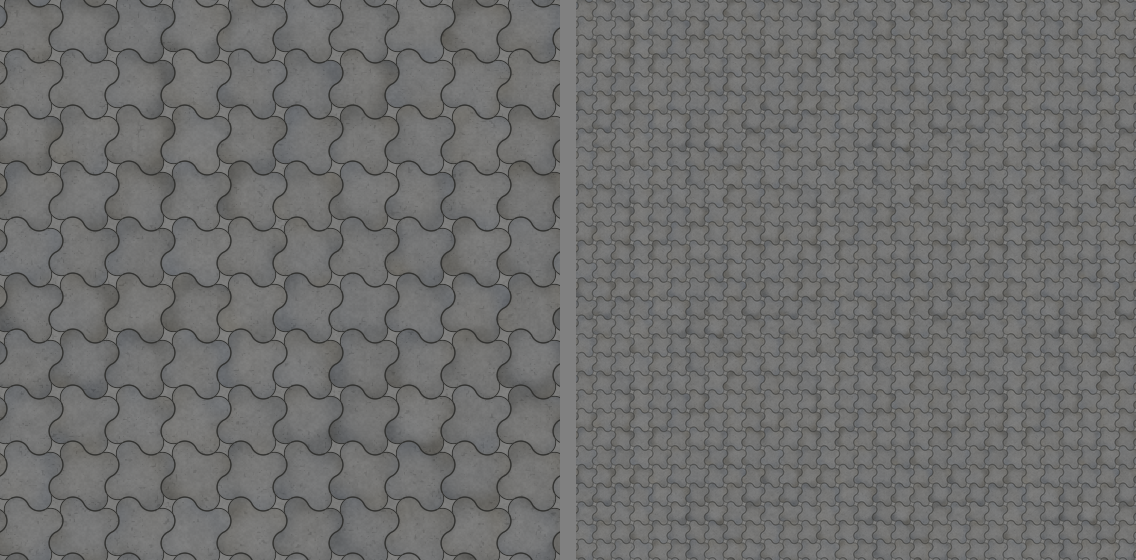
Left, the tile; right, the same tile 3 across and 3 down.
A WebGL 2 fragment shader for this texture:

```glsl
#version 300 es
precision highp float;
// Grey concrete paving of interlocking four-lobed stones with small star fillers.
// Touching circles sit on a tilted square lattice; every stone joins five circles
// and the four gaps around its middle one, and each fifth gap is left as a star.

uniform vec2 u_resolution;
out vec4 outColor;

const float REPEATS = 10.0;          // stones across and down
const float SPACING = 0.4472136;     // circle spacing in stones, sqrt(1/5)
const float JOINT_HALF = 0.0125;     // half width of a joint between stones
const float STAR_JOINT_HALF = 0.008; // half width of the joint round a star
const vec3 STONE = vec3(0.468, 0.468, 0.466);
const vec3 STAR = vec3(0.485, 0.485, 0.48);
const vec3 JOINT = vec3(0.19, 0.19, 0.182);
const vec3 COOL_TINT = vec3(-0.010, -0.001, 0.012);
const vec3 WARM_TINT = vec3(0.008, 0.002, -0.012);
const float STONE_VARIATION = 0.018;
const float RIM_SHADE = 0.085;
const float CLOUD = 0.035;
const float GRAIN = 0.05;
const float PORE = 0.05;

float hash(vec2 p) {
  return fract(sin(dot(p, vec2(127.1, 311.7))) * 43758.5453);
}

// Value noise that wraps after "period" cells.
float noise(vec2 p, float period) {
  vec2 i = floor(p), f = fract(p);
  f = f * f * (3.0 - 2.0 * f);
  vec2 a = mod(i, period), b = mod(i + 1.0, period);
  return mix(mix(hash(a), hash(vec2(b.x, a.y)), f.x),
             mix(hash(vec2(a.x, b.y)), hash(b), f.x), f.y);
}

// Wrapping noise with a whole number of cells over the canvas.
float canvasNoise(vec2 uv, float cells) {
  return noise(uv * cells, cells);
}

// Between stone units and the tilted lattice of circles.
vec2 toLattice(vec2 p) { return vec2(2.0 * p.x + p.y, 2.0 * p.y - p.x); }
vec2 toPlane(vec2 q) { return vec2(2.0 * q.x - q.y, q.x + 2.0 * q.y) / 5.0; }
vec2 nearestStone(vec2 p) { return floor(p + 0.5); }

void main() {
  vec2 uv = gl_FragCoord.xy / u_resolution;
  vec2 p = uv * REPEATS - 0.5;       // stone centres on whole numbers
  float pixel = REPEATS / min(u_resolution.x, u_resolution.y);

  // The gap in this lattice square, and the stone it belongs to.
  vec2 q = toLattice(p);
  vec2 corner = floor(q);
  vec2 gap = toPlane(corner + 0.5);
  vec2 stone = nearestStone(gap);
  bool starGap = length(gap - stone) > 0.5;
  vec2 gapStone = stone;
  float inStar = starGap ? 1.0 : 0.0;

  // The four circles round the gap: find the owner and the nearest joint.
  float edge = 1.0;
  for (int k = 0; k < 4; k++) {
    vec2 circle = corner + vec2(k & 1, k >> 1);
    float d = (length(q - circle) - 0.5) * SPACING;
    vec2 owner = nearestStone(toPlane(circle));
    if (starGap || owner != gapStone) edge = min(edge, abs(d));
    if (d < 0.0) {
      stone = owner;
      inStar = 0.0;
    }
  }
  float halfWidth = starGap ? STAR_JOINT_HALF : JOINT_HALF;
  float joint = 1.0 - smoothstep(halfWidth - 0.6 * pixel, halfWidth + 0.6 * pixel, edge);

  // Uneven shading of each stone, strongest towards its lobes.
  vec2 local = p - stone;
  vec2 id = mod(stone, REPEATS);
  float tone = hash(id + 3.7);
  float angle = 6.2832 * hash(id + 17.3);
  float lean = dot(local, vec2(cos(angle), sin(angle)));
  float patches = noise(local * 2.6 + 20.0 + 40.0 * hash(id + 8.1), 256.0);
  float rim = smoothstep(0.18, 0.68, length(local) + 0.28 * lean);
  float shade = rim * (0.25 + 0.95 * patches) * (0.5 + 0.7 * hash(id + 29.9));

  vec3 color = STONE + STONE_VARIATION * (tone - 0.5) - RIM_SHADE * shade;
  float tint = noise(local * 1.8 + 60.0 * hash(id + 41.3), 256.0);
  color += mix(COOL_TINT, WARM_TINT, tint) * (0.3 + rim);
  color = mix(color, STAR, inStar);

  // Clouding, sandy grain and scattered dark pores over the whole surface.
  float cloud = 0.6 * canvasNoise(uv, 37.0) + 0.4 * canvasNoise(uv, 83.0);
  float grain = 0.5 * canvasNoise(uv, 190.0) + 0.5 * canvasNoise(uv, 370.0);
  float pores = smoothstep(0.72, 0.95, canvasNoise(uv, 263.0))
              * smoothstep(0.35, 0.75, canvasNoise(uv, 71.0));
  color += CLOUD * (cloud - 0.5) + GRAIN * (grain - 0.5) - PORE * pores;

  // Soft grime beside the joints, then the joints themselves.
  color -= 0.03 * exp(-edge * 28.0) * (1.0 - inStar);
  color = mix(color, JOINT, joint * 0.95);
  outColor = vec4(color, 1.0);
}
```
